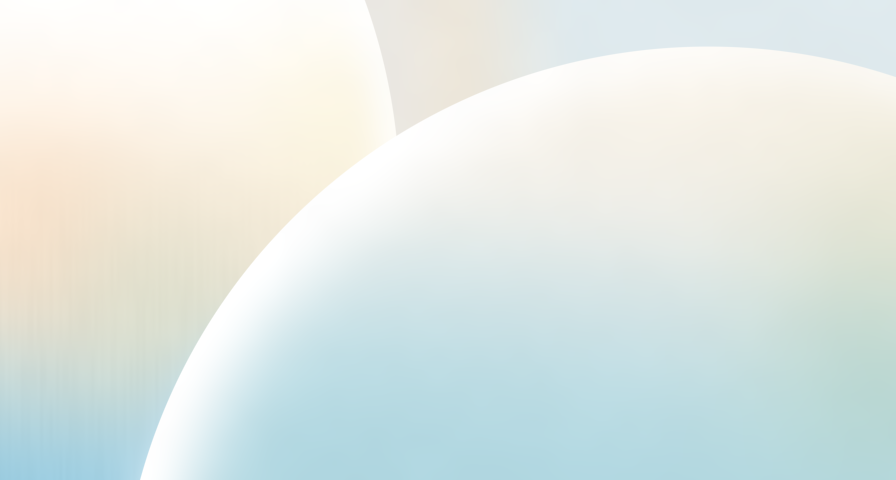
A Shadertoy shader for this background:

```glsl
// Two large pale discs overlap on a soft beige-to-blue backdrop.
// Each disc is a smooth vertical colour ramp with tinted patches and a white
// inner rim; faint value noise gives a washed paper texture.

// Geometry, in units of canvas height
const vec2  FRONT_CENTER = vec2(1.476, -0.325);
const float FRONT_RADIUS = 1.228;
const vec2  LEFT_CENTER  = vec2(-0.381, 0.585);
const float LEFT_RADIUS  = 1.214;

// Light and texture
const float FRONT_TILT     = 0.115;
const float RIM_WIDE       = 0.14;
const float RIM_NARROW     = 0.055;
const float HALO_WIDTH     = 0.045;
const float RAMP_SHARPNESS = 1.7;
const float WASH_AMOUNT    = 0.010;
const float STREAK_AMOUNT  = 0.014;

// Backdrop and patch colours
const vec3 WHITE     = vec3(1.0);
const vec3 SAND      = vec3(0.93, 0.905, 0.855);
const vec3 STONE     = vec3(0.92, 0.91, 0.89);
const vec3 MIST      = vec3(0.873, 0.915, 0.930);
const vec3 PEACH     = vec3(0.985, 0.87, 0.77);
const vec3 SAGE      = vec3(0.85, 0.865, 0.79);
const vec3 CREAM     = vec3(0.98, 0.96, 0.87);
const vec3 GOLD      = vec3(0.89, 0.88, 0.78);
const vec3 SEA_GREEN = vec3(0.68, 0.825, 0.80);
const vec3 PALE_BLUE = vec3(0.78, 0.89, 0.94);

// Disc ramps: evenly spaced stops from bottom to top
const int STOPS = 6;
const vec3 FRONT_RAMP[STOPS] = vec3[STOPS](
    vec3(0.685, 0.84, 0.88), vec3(0.73, 0.86, 0.89),
    vec3(0.83, 0.895, 0.905), vec3(0.945, 0.938, 0.915),
    vec3(0.968, 0.947, 0.905), vec3(0.985, 0.97, 0.945));
const vec3 LEFT_RAMP[STOPS] = vec3[STOPS](
    vec3(0.59, 0.80, 0.89), vec3(0.75, 0.85, 0.86),
    vec3(0.92, 0.89, 0.82), vec3(0.975, 0.93, 0.86),
    vec3(1.0, 0.98, 0.95), vec3(1.0));

float hash(vec2 p) {
    return fract(sin(dot(p, vec2(127.1, 311.7))) * 43758.5453);
}

float noise(vec2 p) {
    vec2 i = floor(p), f = fract(p);
    f = f * f * (3.0 - 2.0 * f);
    return mix(mix(hash(i), hash(i + vec2(1, 0)), f.x),
               mix(hash(i + vec2(0, 1)), hash(i + vec2(1, 1)), f.x), f.y);
}

// Normalised bell weights blend the stops without visible bands
vec3 ramp(vec3 stops[STOPS], float height) {
    float t = clamp(height, -0.1, 1.1) * float(STOPS - 1);
    vec3 sum = vec3(0.0);
    float total = 0.0;
    for (int i = 0; i < STOPS; i++) {
        float d = t - float(i);
        float w = exp(-RAMP_SHARPNESS * d * d);
        sum += w * stops[i];
        total += w;
    }
    return sum / total;
}

float bell(float d, float width) {
    return exp(-d * d / (width * width));
}

vec3 patchTint(vec3 base, vec3 tint, vec2 p, vec2 center, float size, float amount) {
    return mix(base, tint, amount * bell(length(p - center), size));
}

vec3 backdrop(vec2 p) {
    vec3 warm = mix(STONE, SAND, smoothstep(0.78, 0.98, p.x));
    return mix(warm, MIST, smoothstep(0.92, 1.22, p.x + 0.15 * (p.y - 0.95)));
}

vec3 leftDisc(vec2 p, float depth, float frontDist) {
    vec3 c = ramp(LEFT_RAMP, p.y);
    c = patchTint(c, PEACH, p, vec2(0.07, 0.53), 0.24, 0.6);
    c = patchTint(c, SAGE, p, vec2(0.32, 0.36), 0.21, 0.6);
    c = patchTint(c, CREAM, p, vec2(0.72, 0.73), 0.20, 0.7);
    c = mix(c, WHITE, 0.7 * bell(depth, RIM_NARROW));
    // Light spilling from the front disc near its foot
    float halo = exp(-max(frontDist, 0.0) / HALO_WIDTH) * smoothstep(0.45, 0.0, p.y);
    c = mix(c, PALE_BLUE, 0.7 * halo);
    float streak = noise(p * vec2(150.0, 9.0)) - 0.5;
    return c + STREAK_AMOUNT * streak * smoothstep(0.75, 0.3, p.y);
}

vec3 frontDisc(vec2 p, float depth) {
    vec3 c = ramp(FRONT_RAMP, p.y + FRONT_TILT * (p.x - 1.02));
    c = patchTint(c, GOLD, p, vec2(1.88, 0.46), 0.30, 0.6);
    c = patchTint(c, SEA_GREEN, p, vec2(1.84, 0.20), 0.26, 0.55);
    // The white rim is broad on the left and thin on the right
    float leftness = smoothstep(0.25, -0.6, (p.x - FRONT_CENTER.x) / FRONT_RADIUS);
    float rim = bell(depth, mix(RIM_NARROW, RIM_WIDE, leftness));
    return mix(c, WHITE, rim * mix(0.4, 1.0, leftness));
}

void mainImage(out vec4 fragColor, in vec2 fragCoord) {
    vec2 p = fragCoord / iResolution.y;
    float edge = 0.8 / iResolution.y;
    float leftDist = length(p - LEFT_CENTER) - LEFT_RADIUS;
    float frontDist = length(p - FRONT_CENTER) - FRONT_RADIUS;

    // Layers from back to front
    vec3 color = backdrop(p);
    color = mix(color, leftDisc(p, -leftDist, frontDist), smoothstep(edge, -edge, leftDist));
    color = mix(color, frontDisc(p, -frontDist), smoothstep(edge, -edge, frontDist));

    // Slight uneven wash
    float wash = noise(p * 9.0 + 3.0) + 0.5 * noise(p * 23.0) - 0.75;
    color += WASH_AMOUNT * wash;
    fragColor = vec4(clamp(color, 0.0, 1.0), 1.0);
}
```
